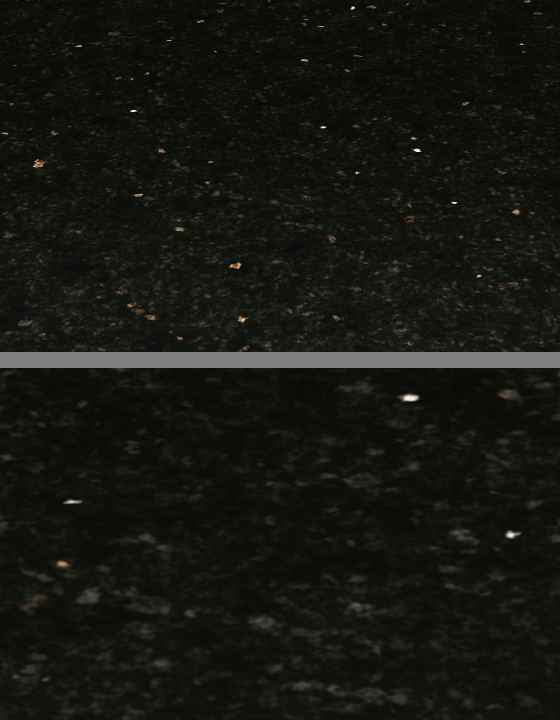
Top: the whole. Bottom: its middle third, enlarged.
A Shadertoy shader for this texture:

```glsl
// Polished black granite seen at a slant: a tilted plane carries dark mottled
// stone, layers of grey-green mineral flecks, sparse tan flakes and rare glints.
// Each layer is a jittered cell grid; gradient noise gives the mottling.

#define HORIZON 3.0          // height of the vanishing line
#define SLANT 1.45           // vertical foreshortening at the lower edge
#define EDGE 0.0046          // softness of fleck outlines
#define MOTTLE 0.068         // strength of the stone grain
#define FINE_SIZE 0.017
#define GREY_SIZE 0.040
#define TAN_SIZE 0.037
#define GLINT_SIZE 0.024
#define TAN_SHARE 0.045
#define GLINT_SHARE 0.0022
#define NEAR_STONE vec3(0.074, 0.082, 0.068)
#define FAR_STONE vec3(0.047, 0.053, 0.036)

vec4 hash4(vec2 p) {
    vec4 q = fract(p.xyxy * vec4(0.1031, 0.1030, 0.0973, 0.1099));
    q += dot(q, q.wzxy + 33.33);
    return fract((q.xxyz + q.yzzw) * q.zywx);
}

float cornerSlope(vec2 cell, vec2 offset) {
    float angle = 6.2832 * hash4(cell).x;
    return dot(vec2(cos(angle), sin(angle)), offset);
}

float gradientNoise(vec2 p) {
    vec2 i = floor(p), f = fract(p);
    vec2 u = f * f * f * (f * (f * 6.0 - 15.0) + 10.0);
    vec2 e = vec2(1.0, 0.0);
    float low = mix(cornerSlope(i, f), cornerSlope(i + e, f - e), u.x);
    float high = mix(cornerSlope(i + e.yx, f - e.yx),
                     cornerSlope(i + 1.0, f - 1.0), u.x);
    return mix(low, high, u.y);
}

// Coverage (x) and random tone (y) of the strongest fleck at p.
vec2 flecks(vec2 p, float size, float share, float seed) {
    p = p / size + seed * 37.0;
    vec2 cell = floor(p);
    float wobble = 0.30 * gradientNoise(p * 2.1);
    float soft = EDGE / size;
    vec2 best = vec2(0.0);
    for (int y = -1; y <= 1; y++)
    for (int x = -1; x <= 1; x++) {
        vec2 id = cell + vec2(x, y);
        vec4 h = hash4(id + seed * 11.0);
        if (h.x > share) continue;
        vec2 q = p - id - 0.5 - 0.8 * (h.yz - 0.5);
        float angle = 2.4 * (h.w - 0.5);
        q = mat2(cos(angle), -sin(angle), sin(angle), cos(angle)) * q;
        float spread = fract(h.w * 17.0);
        float radius = mix(0.17, 0.46, spread * spread);
        float d = length(q * vec2(0.75, 1.15)) - radius + wobble;
        float cover = smoothstep(soft, -soft, d);
        if (cover > best.x) best = vec2(cover, h.x / share);
    }
    return best;
}

void mainImage(out vec4 fragColor, in vec2 fragCoord) {
    vec2 uv = fragCoord / iResolution.y;
    float aspect = iResolution.x / iResolution.y;

    // Tilted plane: grains shrink and flatten towards the top
    float nearness = HORIZON / (HORIZON - uv.y);
    vec2 ground = vec2((uv.x - 0.5 * aspect) * nearness,
                       SLANT * HORIZON * nearness) + 5.0;

    // Broad patches of richer and poorer mineral
    float cloud = gradientNoise(ground * vec2(7.0, 9.0))
                + 0.8 * gradientNoise(ground * vec2(17.0, 20.0) + 3.0);
    float light = mix(1.25, 0.65, smoothstep(0.1, 0.95, uv.y));
    light *= max(1.0 + 1.0 * cloud, 0.2);

    // Dark stone with granular mottling
    vec3 color = mix(NEAR_STONE, FAR_STONE, smoothstep(0.0, 0.85, uv.y));
    float grain = gradientNoise(ground * vec2(42.0, 50.0))
                + 0.8 * gradientNoise(ground * vec2(115.0, 105.0) + 7.0);
    color += light * (MOTTLE * max(grain, 0.0) - 0.012 * max(-grain, 0.0));
    color *= 1.0 + 0.35 * cloud;

    // Fine and medium grey-green minerals, mostly faint
    vec2 fine = flecks(ground, FINE_SIZE, 0.38, 1.0);
    vec2 grey = flecks(ground, GREY_SIZE, 0.32, 2.0);
    color += light * fine.x * pow(fine.y, 3.0) * vec3(0.140, 0.143, 0.125);
    float sheen = max(0.8 + 1.1 * grain, 0.1);
    color += light * grey.x * pow(grey.y, 2.5) * sheen * vec3(0.112, 0.117, 0.100);

    // Brown to tan flakes with uneven faces, few of them bright
    vec2 flake = flecks(ground, TAN_SIZE, TAN_SHARE, 3.0);
    vec3 flakeColor = mix(vec3(0.34, 0.33, 0.26), vec3(0.52, 0.37, 0.25),
                          fract(flake.y * 7.0));
    flakeColor *= mix(0.34, 1.35, pow(flake.y, 3.0)) * (1.0 + 1.1 * grain);
    color = mix(color, flakeColor, 0.88 * flake.x);

    // Rare glints, from warm to white
    vec2 glint = flecks(ground, GLINT_SIZE, GLINT_SHARE, 4.0);
    vec3 glow = mix(vec3(0.80, 0.58, 0.42), vec3(1.0, 0.97, 0.92), glint.y);
    color = mix(color, glow, glint.x);

    fragColor = vec4(clamp(color, 0.0, 1.0), 1.0);
}
```
